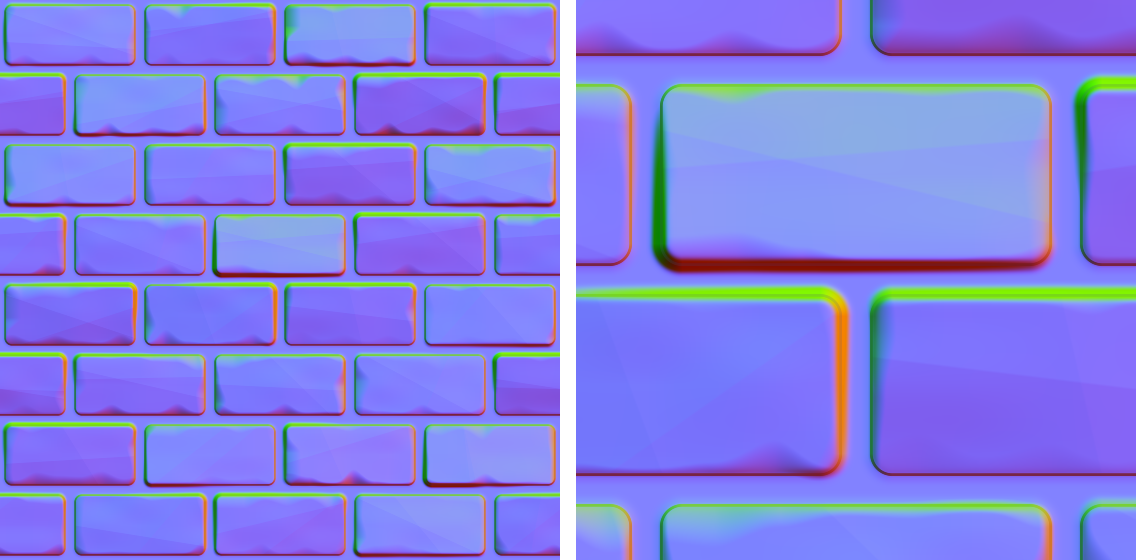
Left, the full canvas; right, a detail of the centre.
Write a Shadertoy shader that draws this texture map.

```glsl
float hash(vec2 p) {
    return fract(sin(dot(p, vec2(127.1, 311.7))) * 43758.5453);
}

float noise(vec2 p) {
    vec2 i = floor(p), f = fract(p);
    f = f * f * (3.0 - 2.0 * f);
    return mix(mix(hash(i), hash(i + vec2(1, 0)), f.x),
               mix(hash(i + vec2(0, 1)), hash(i + vec2(1, 1)), f.x), f.y);
}

const vec2 HALF_SIZE = vec2(0.927, 0.427);

// Height of one brick's face: tilt, creases, undulation and worn sides
float faceHeight(vec2 p, vec2 id) {
    vec2 tilt = vec2(0.12 * (hash(id + 3.1) - 0.5),
                     mix(0.25, -0.17, pow(hash(id + 8.7), 1.3)));
    float h = 0.05 + dot(tilt, p) + 0.02 * noise(p * vec2(1.8, 3.0) + id * 17.0);

    // Straight creases between shallow facets
    for (int i = 0; i < 2; i++) {
        vec2 key = id + 13.3 * float(i + 1);
        float angle = 6.2832 * hash(key);
        vec2 dir = vec2(0.4 * cos(angle), sin(angle));
        h -= 0.1 * max(dot(p, dir) - 0.3 * (hash(key + 5.0) - 0.5), 0.0);
    }

    // Wavy bevel along each side: right, left, top, bottom
    for (int i = 0; i < 4; i++) {
        vec2 key = id + 29.7 * float(i + 1);
        float side = i % 2 == 0 ? 1.0 : -1.0;
        bool upright = i < 2;
        float along = upright ? p.y : p.x;
        float inset = upright ? HALF_SIZE.x - side * p.x : HALF_SIZE.y - side * p.y;
        float wave = noise(vec2(along * 3.2 + 40.0 * hash(key), 9.0 * float(i)));
        float width = 0.03 + 0.2 * wave * wave;
        float steepness = mix(0.15, 0.95, hash(key + 2.0));
        float cut = max(width - inset, 0.0);
        h -= steepness * cut * cut / (2.0 * width);
    }
    return h;
}

void mainImage(out vec4 fragColor, in vec2 fragCoord) {
    // Running bond: four bricks across, eight courses
    vec2 grid = fragCoord / iResolution.xy * vec2(4, 8);
    float row = floor(grid.y);
    grid.x += 0.5 * (1.0 - mod(row, 2.0));
    vec2 id = vec2(mod(floor(grid.x), 4.0), row);
    vec2 p = (fract(grid) - 0.5) * vec2(2, 1);

    // Rounded outline and its outward direction
    float radius = 0.1;
    vec2 q = abs(p) - HALF_SIZE + radius;
    float d = length(max(q, 0.0)) + min(max(q.x, q.y), 0.0) - radius;
    vec2 outward = sign(p) * normalize(max(q, 1e-4));

    // Face slope, then the drop to the mortar where the brick stands proud
    float e = 0.006;
    float h = faceHeight(p, id);
    vec2 grad = vec2(faceHeight(p + vec2(e, 0), id) - faceHeight(p - vec2(e, 0), id),
                     faceHeight(p + vec2(0, e), id) - faceHeight(p - vec2(0, e), id)) / (2.0 * e);
    float inside = 1.0 - smoothstep(-0.02, 0.02, d);
    float rim = exp(-pow((d - 0.01) / 0.03, 2.0)) * 19.0;
    vec2 slope = -grad * inside + outward * rim * max(h, 0.01);

    // Encode the normal, with blue falling off on steep parts
    vec2 n = slope / sqrt(1.0 + dot(slope, slope));
    float blue = 1.0 - 1.5 * pow(length(n), 2.5);
    vec3 color = vec3(0.51 + 0.5 * n, max(blue, 0.0));

    // Thin hard edge around each brick
    float pixel = 8.0 / iResolution.y;
    float line = 1.0 - smoothstep(0.004, 0.004 + 1.1 * pixel, abs(d));
    color = mix(color, vec3(0.46 + 0.36 * outward, 0.12), 0.8 * line);

    fragColor = vec4(clamp(color, 0.0, 1.0), 1.0);
}
```
